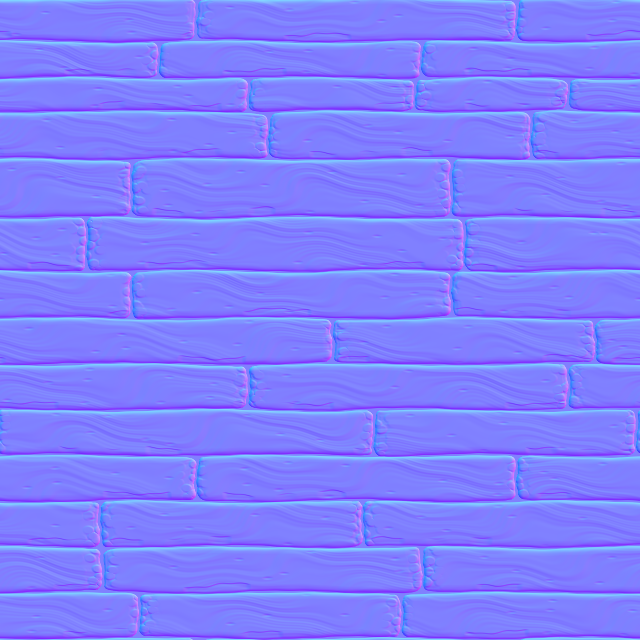
This texture map is drawn by a WebGL 1 fragment shader. Its source:

```glsl
precision highp float;
// Tangent-space normal map of fourteen courses of worn, staggered wooden planks.

uniform vec2 u_resolution;

const float TAU = 6.28319;
const float ROWS = 14.0;
const float CORNER = 0.010;

float hash(vec2 p) {
  return fract(sin(dot(p, vec2(12.99, 78.23))) * 4375.85);
}

// Layered sines, roughly -1 to 1.
float waves(float t, float seed) {
  return 0.5 * sin(t + seed) + 0.3 * sin(2.3 * t + 1.7 * seed)
       + 0.2 * sin(5.1 * t + 2.9 * seed);
}

// Cellular noise: distance to the nearest scattered point.
float cellular(vec2 p) {
  vec2 cell = floor(p);
  float nearest = 2.0;
  for (int j = -1; j <= 1; j++) {
    for (int i = -1; i <= 1; i++) {
      vec2 c = cell + vec2(float(i), float(j));
      vec2 point = c + vec2(hash(c), hash(c + 37.3));
      nearest = min(nearest, length(p - point));
    }
  }
  return nearest;
}

// Lower edge of a course; the courses swell towards the upper middle.
float rowEdge(float row) {
  float t = (row - 10.6) / 1.6;
  return row / ROWS + 0.04 * exp(-t * t);
}

// First joint of a course: even and odd courses stagger differently.
float firstJoint(float row, float odd) {
  float evenStart = 0.41 - 0.25 * cos(TAU * row / ROWS)
                  - 0.12 * sin(3.0 * TAU * row / ROWS - 0.5);
  float oddStart = 0.28 - 0.12 * cos(2.0 * TAU * (row - 1.0) / ROWS);
  return mix(evenStart, oddStart, odd);
}

// Finds the plank: distances to its left, bottom, right and top sides.
vec4 plankSides(vec2 uv, out float seed) {
  float y = fract(uv.y - 0.0025);
  float row = 0.0;
  for (int i = 1; i < 14; i++) row += step(rowEdge(float(i)), y);
  float odd = mod(row, 2.0);
  float joint = mix(0.41, 0.5, odd);
  float x = fract(uv.x - firstJoint(row, odd));
  vec2 span = x < joint ? vec2(0.0, joint) : vec2(joint, 1.0);
  // One course has an extra joint.
  if (row == 11.0 && x < joint) {
    span = x < 0.26 ? vec2(0.0, 0.26) : vec2(0.26, joint);
  }
  seed = 20.0 * hash(vec2(row + 1.0, span.x * 7.0 + 2.0));
  return vec4(x - span.x, y - rowEdge(row), span.y - x, rowEdge(row + 1.0) - y);
}

// Fine grain bent around soft arches, over broad undulations.
float grain(vec2 p, float seed) {
  float bend = 2.6 * waves(p.x * 11.0, seed) + 1.5 * sin(p.x * 24.0 + p.y * 55.0 + seed);
  float patches = 0.5 + 0.5 * waves(p.x * 13.0 + p.y * 30.0, seed * 2.0);
  float fine = 0.00026 * patches * waves(p.y * 190.0 + bend * 1.6, seed);
  float broad = 0.0006 * waves(p.y * 65.0 + bend * 0.6, seed + 3.0);
  return fine + broad;
}

// Split that drops the lower part of the face by a thin step.
float ledge(vec2 p, float seed) {
  float level = 0.012 + 0.004 * waves(p.x * 35.0, seed);
  float broken = smoothstep(0.25, 0.5, waves(p.x * 16.0, seed + 5.0));
  return 0.0008 * broken * smoothstep(-0.001, 0.001, level - p.y);
}

float surfaceHeight(vec2 uv) {
  // Slow wander of the seams.
  uv.y += 0.0018 * sin(TAU * (3.0 * uv.x + 5.0 * uv.y));
  uv.x += 0.0012 * sin(TAU * 17.0 * uv.y);
  float seed;
  vec4 sides = plankSides(uv, seed);
  vec2 p = sides.xy;

  // Uneven outline with chipped ends.
  float chips = cellular(p * vec2(55.0, 75.0) + seed);
  float reach = 0.016 + 0.022 * fract(seed * 3.7);
  float worn = 1.0 - smoothstep(0.0, reach, min(sides.x, sides.z));
  float bottom = sides.y - 0.0012 - 0.0012 * waves(p.x * 28.0, seed);
  float top = sides.w - 0.0012 - 0.0012 * waves(p.x * 24.0, seed + 9.0);
  vec2 inside = vec2(min(sides.x, sides.z) - 0.0006, min(bottom, top));
  float depth = CORNER - length(max(CORNER - inside, 0.0));
  depth = max(depth - 0.0035 * worn * chips, 0.0);

  // Rounded rim, then surface wear that fades out at the rim.
  float rim = 0.0033 * (1.0 - exp(-depth / 0.003));
  float dents = cellular(p * vec2(9.0, 30.0) + seed * 1.3);
  float wear = grain(p, seed) - ledge(p, seed)
             - 0.0005 * (1.0 - smoothstep(0.0, 0.09, dents))
             - 0.0012 * worn * smoothstep(0.35, 0.6, chips);
  return rim + wear * smoothstep(0.0, 0.006, depth);
}

vec2 surfaceTilt(vec2 uv, float reach) {
  vec2 e = vec2(reach, 0.0);
  return vec2(surfaceHeight(uv - e.xy) - surfaceHeight(uv + e.xy),
              surfaceHeight(uv - e.yx) - surfaceHeight(uv + e.yx)) / (2.0 * reach);
}

void main() {
  vec2 tilt = surfaceTilt(gl_FragCoord.xy / u_resolution, 0.0008);
  vec2 slope = tilt / sqrt(1.0 + dot(tilt, tilt));
  gl_FragColor = vec4(0.5 + 0.5 * slope, 1.0, 1.0);
}
```
